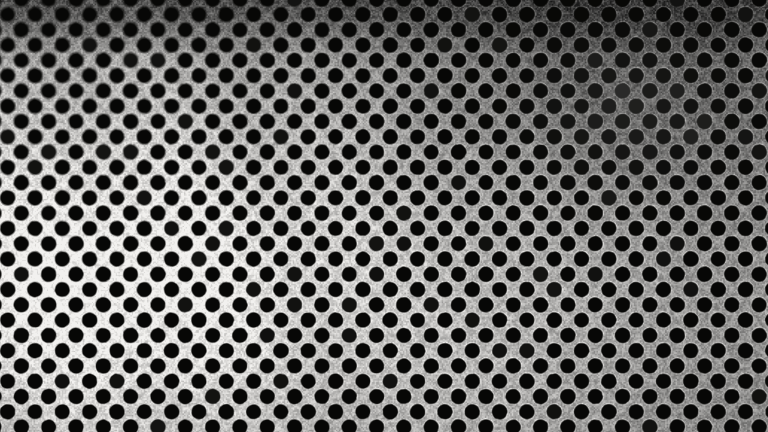
Reproduce this texture procedurally as a WebGL 1 fragment shader.

```glsl
precision highp float;

uniform vec2 u_resolution;

// Lengths are fractions of the canvas height
#define PITCH vec2(0.06326, 0.07074)
#define FIRST_HOLE vec2(0.0493, 0.6481)
#define HOLE_RADIUS 0.0174
#define RIM_WIDTH 0.0016
#define RIM_GLOW 0.15
#define GRAIN_SCALE 290.0
#define GRAIN_AMOUNT 0.34
#define METAL_TINT vec3(1.0, 0.995, 0.985)
#define HOLE_COLOR vec3(0.028, 0.028, 0.022)

float hash(vec2 p) {
  vec3 q = fract(p.xyx * vec3(0.1031, 0.1030, 0.0973));
  q += dot(q, q.yzx + 33.33);
  return fract((q.x + q.y) * q.z);
}

float noise(vec2 p) {
  vec2 cell = floor(p);
  vec2 f = fract(p);
  f = f * f * (3.0 - 2.0 * f);
  return mix(mix(hash(cell), hash(cell + vec2(1.0, 0.0)), f.x),
             mix(hash(cell + vec2(0.0, 1.0)), hash(cell + 1.0), f.x), f.y);
}

float glow(vec2 uv, vec2 center, vec2 falloff) {
  vec2 d = (uv - center) * falloff;
  return exp(-dot(d, d));
}

// Broad reflection: bright lower left, dim upper right and top edge
float sheen(vec2 uv) {
  float light = 0.49 + 0.47 * glow(uv, vec2(0.14, 0.34), vec2(1.9));
  light -= 0.13 * glow(uv, vec2(0.80, 0.80), vec2(4.0, 3.2));
  light += 0.07 * glow(uv, vec2(0.88, 0.22), vec2(4.0, 3.0));
  light += 0.08 * (noise(vec2(uv.x * 9.0 + uv.y * 1.5, uv.y * 2.0)) - 0.5);
  return light * mix(0.55, 1.0, 1.0 - smoothstep(0.84, 1.01, uv.y));
}

void main() {
  vec2 uv = gl_FragCoord.xy / u_resolution;
  vec2 p = gl_FragCoord.xy / u_resolution.y;
  float pixel = 1.0 / u_resolution.y;

  // Nearest hole of two interleaved grids
  vec2 grid = (p - FIRST_HOLE) / PITCH;
  vec2 idA = floor(grid + 0.5);
  vec2 idB = floor(grid) + 0.5;
  vec2 toA = (grid - idA) * PITCH;
  vec2 toB = (grid - idB) * PITCH;
  bool useA = dot(toA, toA) < dot(toB, toB);
  vec2 id = useA ? idA : idB;
  vec2 offset = useA ? toA : toB;
  vec2 seed = id * 2.0 + 101.0;

  // Slightly uneven punched edge
  float variation = hash(seed);
  float wobble = (noise(p * 150.0) - 0.5) * 0.0012;
  float radius = HOLE_RADIUS * (0.98 + 0.04 * variation);
  float edge = length(offset) - radius + wobble;

  // Grainy metal
  float grain = 0.65 * noise(p * GRAIN_SCALE) + 0.35 * noise(p * GRAIN_SCALE * 0.43 + 17.0) - 0.5;
  float light = sheen(uv) + GRAIN_AMOUNT * grain;

  // Bright burr, strongest toward the right
  float rim = exp(-pow((edge - RIM_WIDTH) / RIM_WIDTH, 2.0));
  float rimSide = 0.65 + 0.35 * dot(normalize(offset + 0.00001), vec2(0.5, 0.866));
  light += RIM_GLOW * rim * rimSide * smoothstep(0.2, 0.75, uv.x);
  vec3 metal = clamp(light, 0.0, 0.95) * METAL_TINT;

  // Faint surfaces behind some holes
  vec2 holeUv = uv - offset * u_resolution.y / u_resolution;
  float behind = 0.10 * glow(holeUv, vec2(0.82, 0.74), vec2(9.0, 7.0));
  behind += 0.05 * step(0.94, hash(seed + 57.0));
  vec3 hole = HOLE_COLOR + behind * (0.7 + 0.3 * variation);

  // Softer focus in the upper left
  float blur = 0.0028 * glow(uv, vec2(0.0, 1.0), vec2(2.6, 2.2));
  float softness = 0.75 * pixel + 0.0006 + blur;
  float cover = smoothstep(-softness, softness, edge);

  gl_FragColor = vec4(mix(hole, metal, cover), 1.0);
}
```
